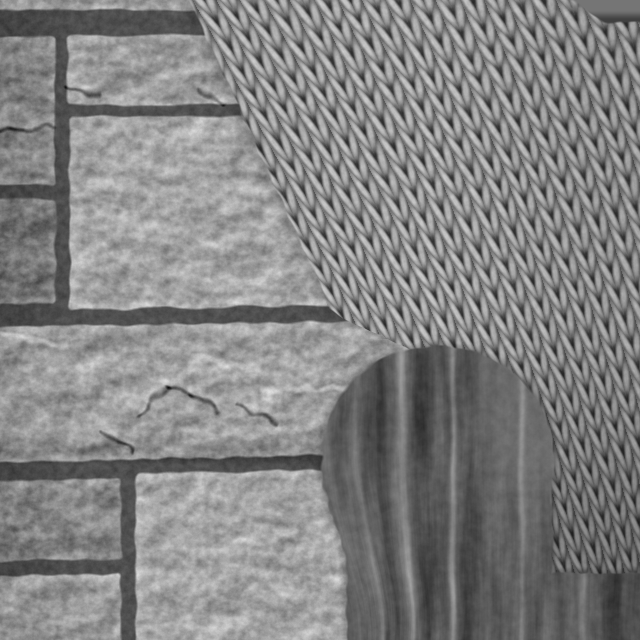
Give the GLSL for this texture, as a Shadertoy shader.

```glsl
#define EDGE 0.0025
#define WALE_WIDTH 0.038
#define WALE_TAPER 0.013
#define STITCH_ROWS 27.0
#define MORTAR_TONE 0.31
#define GRAIN 0.17
#define RELIEF 0.30
#define WOBBLE 0.005

// Gradient noise, roughly -0.7 to 0.7
vec2 gradientAt(vec2 cell) {
    vec3 h = fract(cell.xyx * vec3(0.1031, 0.1030, 0.0973));
    h += dot(h, h.yzx + 33.33);
    float angle = 6.2832 * fract((h.x + h.y) * h.z);
    return vec2(cos(angle), sin(angle));
}

float noise(vec2 p) {
    vec2 i = floor(p), f = p - i;
    vec2 w = f * f * f * (f * (f * 6.0 - 15.0) + 10.0);
    vec2 e = vec2(0.0, 1.0);
    float low = mix(dot(gradientAt(i), f), dot(gradientAt(i + e.yx), f - e.yx), w.x);
    float high = mix(dot(gradientAt(i + e), f - e), dot(gradientAt(i + e.yy), f - e.yy), w.x);
    return mix(low, high, w.y);
}

float fbm(vec2 p) {
    float sum = 0.0, gain = 0.6;
    for (int i = 0; i < 4; i++) {
        sum += gain * noise(p);
        p = mat2(1.6, 1.2, -1.2, 1.6) * p;
        gain *= 0.55;
    }
    return sum;
}

float cover(float d) { return 1.0 - smoothstep(-EDGE, EDGE, d); }

float segmentDistance(vec2 p, vec2 a, vec2 b) {
    vec2 pa = p - a, ba = b - a;
    return length(pa - ba * clamp(dot(pa, ba) / dot(ba, ba), 0.0, 1.0));
}

// Coursed stones: left, top, right, bottom, with y running down
float wall(vec2 q) {
    const vec4 stones[9] = vec4[9](
        vec4(-0.1, -0.1, 0.6, 0.016), vec4(-0.1, 0.057, 0.086, 0.288),
        vec4(0.105, 0.055, 0.6, 0.163), vec4(0.109, 0.182, 0.7, 0.482),
        vec4(-0.1, 0.311, 0.086, 0.473), vec4(-0.1, 0.508, 0.8, 0.718),
        vec4(-0.1, 0.747, 0.189, 0.872), vec4(0.212, 0.741, 0.8, 1.1),
        vec4(-0.1, 0.896, 0.189, 1.1));
    const float tones[9] = float[9](0.60, 0.54, 0.60, 0.64, 0.48, 0.62, 0.53, 0.64, 0.60);
    float fine = fbm(q * 75.0);
    float rough = fbm(q * vec2(15.0, 22.0));
    float relief = rough - fbm((q + vec2(0.006, 0.009)) * vec2(15.0, 22.0));
    vec2 w = q + vec2(0.0, 0.022 * (q.x - 0.2) * smoothstep(0.1, 0.7, q.y));
    w += WOBBLE * vec2(noise(q * 28.0), noise(q * 28.0 + 40.0));
    float tone = MORTAR_TONE + 0.12 * fine;
    for (int i = 0; i < 9; i++) {
        vec4 s = stones[i];
        vec2 d = abs(w - 0.5 * (s.xy + s.zw)) - 0.5 * (s.zw - s.xy) + 0.006;
        float dist = length(max(d, 0.0)) + min(max(d.x, d.y), 0.0) - 0.006;
        float face = tones[i] + GRAIN * fine + 0.11 * rough + RELIEF * relief;
        face += 0.05 * smoothstep(-0.016, -0.004, dist);
        tone = mix(tone, face, cover(dist));
    }
    // Split-face ledges and pale veins
    const vec4 cracks[8] = vec4[8](
        vec4(0.26, 0.605, 0.30, 0.612), vec4(0.30, 0.612, 0.338, 0.642),
        vec4(0.26, 0.605, 0.215, 0.652), vec4(0.37, 0.632, 0.435, 0.663),
        vec4(0.16, 0.675, 0.205, 0.705), vec4(0.105, 0.135, 0.15, 0.15),
        vec4(0.0, 0.205, 0.083, 0.20), vec4(0.31, 0.143, 0.35, 0.16));
    const vec4 veins[3] = vec4[3](vec4(0.41, 0.61, 0.54, 0.607),
        vec4(0.30, 0.56, 0.40, 0.575), vec4(0.0, 0.525, 0.10, 0.54));
    vec2 c = q + 0.012 * vec2(noise(q * 35.0), noise(q * 35.0 + 9.0));
    for (int i = 0; i < 8; i++) {
        float d = segmentDistance(c, cracks[i].xy, cracks[i].zw);
        tone -= 0.25 * (1.0 - smoothstep(0.0, 0.006, d));
        d = segmentDistance(c + vec2(0.0, 0.009), cracks[i].xy, cracks[i].zw);
        tone += 0.07 * (1.0 - smoothstep(0.0, 0.010, d));
    }
    for (int i = 0; i < 3; i++) {
        float d = segmentDistance(c, veins[i].xy, veins[i].zw);
        tone += 0.16 * (1.0 - smoothstep(0.001, 0.010, d));
    }
    tone -= 0.10 * smoothstep(0.67, 0.71, q.y) * (1.0 - smoothstep(0.71, 0.73, q.y));
    return tone - 0.10 * smoothstep(0.14, 0.0, q.x) * 0.5;
}

// Slanted wales of V stitches that narrow downward
float knit(vec2 q) {
    float start = 0.30 + 0.56 * q.y - 0.11 * q.y * q.y + 0.004 * noise(q * 9.0);
    float u = (q.x - start) / (WALE_WIDTH - WALE_TAPER * q.y);
    float side = fract(u) - 0.5, a = 2.0 * abs(side);
    float v = q.y * STITCH_ROWS + 0.9 * a + 0.35 * floor(u) + 0.25 * noise(q * 14.0);
    float r = length(vec2(1.8 * (a - 0.5), 1.75 * (fract(v) - 0.5)));
    float yarn = 1.0 - smoothstep(0.25, 1.15, r);
    float hole = (1.0 - smoothstep(0.0, 0.45, a)) * smoothstep(0.15, 0.48, abs(fract(v) - 0.5));
    float tone = 0.39 + 0.34 * yarn - 0.20 * hole - 0.10 * side + 0.10 * fbm(q * 90.0);
    float shade = 0.20 * smoothstep(0.45, 0.9, q.y) + 0.10 * smoothstep(0.65, 1.0, q.x);
    return tone * (1.0 - shade);
}

// Dark rounded panel with vertical streaks: centre, width, strength
float panel(vec2 q) {
    const vec3 streaks[9] = vec3[9](
        vec3(0.557, 0.007, 0.15), vec3(0.592, 0.014, -0.08), vec3(0.630, 0.008, 0.18),
        vec3(0.662, 0.012, -0.11), vec3(0.708, 0.005, 0.20), vec3(0.735, 0.014, -0.10),
        vec3(0.815, 0.005, 0.15), vec3(0.912, 0.006, 0.14), vec3(0.965, 0.035, -0.11));
    float x = q.x + 0.008 * noise(q * vec2(4.0, 7.0));
    x -= 0.06 * smoothstep(0.72, 1.0, q.y) * (1.0 - smoothstep(0.54, 0.70, q.x));
    float calm = smoothstep(0.72, 0.80, q.x) * (1.0 - smoothstep(0.70, 0.85, q.y));
    float tone = 0.36 + 0.07 * calm;
    tone += (1.0 - 0.7 * calm) * 0.20 * fbm(vec2(x * 38.0, q.y * 4.0));
    for (int i = 0; i < 9; i++) {
        float d = (x - streaks[i].x) / streaks[i].y;
        tone += streaks[i].z * exp(-d * d) * (0.8 + 0.6 * noise(vec2(float(i) * 3.7, q.y * 7.0)));
    }
    return tone + 0.07 * fbm(q * 60.0);
}

void mainImage(out vec4 fragColor, in vec2 fragCoord) {
    vec2 q = fragCoord / iResolution.xy;
    q.y = 1.0 - q.y;
    float ragged = 0.005 * noise(q * 40.0);

    // Cloth over the wall, leaving the upper right corner open
    float clothLeft = 0.296 + 0.46 * q.y + 0.10 * smoothstep(0.48, 0.56, q.y) + ragged;
    float corner = 0.036 * smoothstep(0.89, 0.95, q.x) + ragged;
    float tone = wall(q);
    tone *= 1.0 - 0.15 * smoothstep(0.025, 0.0, abs(q.x - clothLeft)) * step(q.y, 0.53);
    tone = mix(tone, knit(q), cover(clothLeft - q.x));
    float ledge = mix(0.46, 0.25, smoothstep(0.015, 0.032, q.y));
    tone = mix(tone, ledge, cover(q.y - corner) * smoothstep(0.88, 0.90, q.x));

    // Domed panel continuing below the hem
    vec2 radius = vec2(0.182, 0.176);
    float dome = (length((q - vec2(0.684, 0.716)) / radius) - 1.0) * radius.y;
    float panelLeft = 0.502 + 0.04 * smoothstep(0.73, 0.90, q.y);
    float body = max(panelLeft - q.x, 0.716 - q.y);
    float hem = min(0.895 - q.y, q.x - 0.862);
    float outline = min(dome, max(body, hem)) + ragged;
    tone *= 1.0 - 0.18 * (1.0 - smoothstep(0.0, 0.012, outline));
    tone = mix(tone, panel(q), cover(outline));

    fragColor = vec4(vec3(clamp(tone, 0.0, 1.0)), 1.0);
}
```
